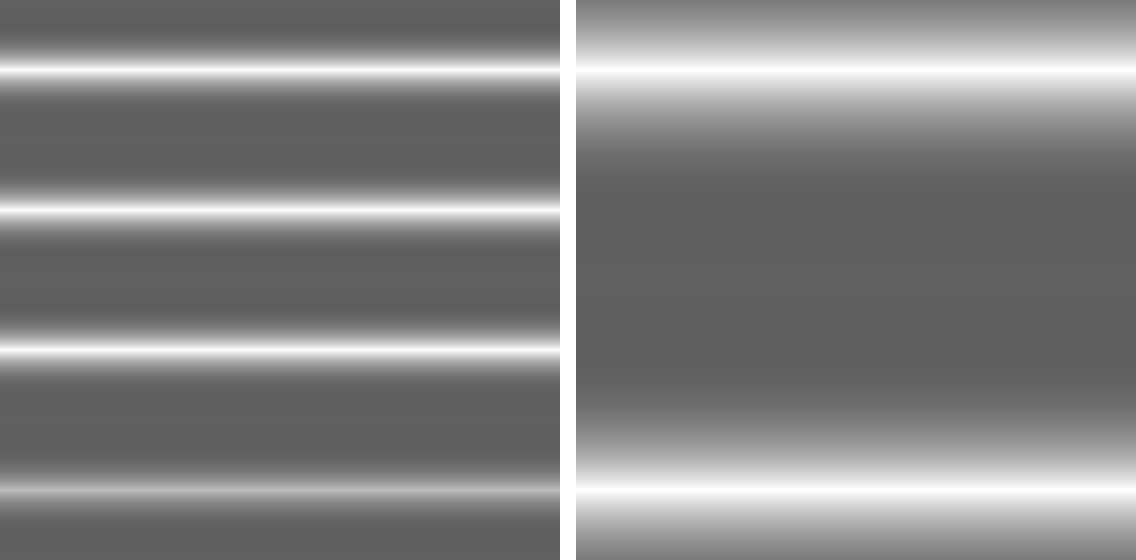
Left: the whole. Right: its middle third, enlarged.
This pattern is drawn by a WebGL 1 fragment shader. Its source:

```glsl
precision highp float;

uniform vec2 u_resolution;

// Cusped highlight: 1 on the ridge, easing to 0 before the cell border
float ridgeGlow(float distanceToRidge) {
    return pow(max(1.0 - distanceToRidge / 0.365, 0.0), 2.8);
}

void main() {
    vec2 uv = gl_FragCoord.xy / u_resolution;

    // Four horizontal bands, each with its ridge in the middle
    float y = uv.y * 4.0;
    float band = mod(floor(y), 4.0);
    float distanceToRidge = abs(fract(y) - 0.5);

    // The lowest ridge is duller than the others
    float strength = band < 0.5 ? 0.59 : 1.0;

    // Dark valley with a faint lift at its centre
    float valley = 0.367 + 0.01 * smoothstep(0.36, 0.5, distanceToRidge);

    float grey = mix(valley, 1.0, strength * ridgeGlow(distanceToRidge));
    gl_FragColor = vec4(vec3(grey), 1.0);
}
```
